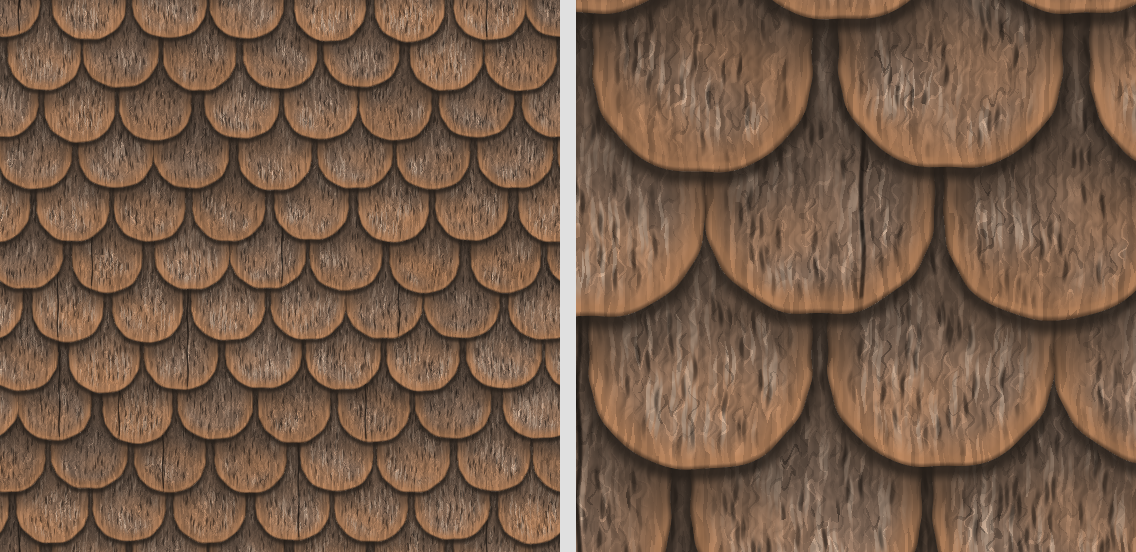
Left, the full canvas; right, a detail of the centre.
Reproduce this texture procedurally as a WebGL 1 fragment shader.

```glsl
precision highp float;
uniform vec2 u_resolution;

const float COLS = 7.0;
const float ROWS = 11.0;
const float ROW_HEIGHT = 0.626;   // in column widths
const float STAGGER = 6.0 / 11.0; // sideways step per row, closes after all rows
const float FIRST_CENTRE = 0.62;
const float LIFT = 0.21;          // lowest tip above the bottom, in rows
const float HALF_WIDTH = 0.442;
const float CORNER = 0.42;
const vec2 JITTER = vec2(0.11, 0.12);
const float SHADOW_DROP = 0.03;
const float SHADOW_REACH = 0.3;
const vec3 ORANGE = vec3(0.63, 0.455, 0.325);
const vec3 BROWN = vec3(0.515, 0.415, 0.345);
const vec3 UMBER = vec3(0.385, 0.32, 0.275);
const vec3 SILVER = vec3(0.68, 0.595, 0.52);
const vec3 RIM = vec3(0.69, 0.495, 0.345);
const vec3 SHADE = vec3(0.14, 0.115, 0.095);

vec2 hash2(vec2 p) {
  return fract(sin(vec2(dot(p, vec2(127.1, 311.7)), dot(p, vec2(269.5, 183.3)))) * 43758.5);
}

// Cellular noise: distance to the nearest point and a random value for its cell
vec2 cells(vec2 p) {
  vec2 nearest = vec2(9.0, 0.0);
  for (int j = -1; j <= 1; j++) {
    for (int i = -1; i <= 1; i++) {
      vec2 cell = floor(p) + vec2(float(i), float(j));
      vec2 h = hash2(cell);
      float d = length(cell + h - p);
      if (d < nearest.x) nearest = vec2(d, fract(h.x * 7.3 + h.y * 5.1));
    }
  }
  return nearest;
}

// Straight-sided shingle with a round lower end; q starts at its tip
float shingle(vec2 q, vec2 seed) {
  float w = HALF_WIDTH + 0.04 * seed.x;
  vec2 corner = max(vec2(abs(q.x) - w + CORNER, CORNER - q.y), 0.0);
  float wobble = 0.004 * sin(q.x * 21.0 + seed.y * 40.0) + 0.003 * sin(q.y * 37.0 + seed.x * 50.0);
  return length(corner) - CORNER + wobble;
}

vec3 wood(vec2 q, float d, vec2 seed) {
  vec2 s = q + seed * 23.0;
  s.x += 0.008 * sin(s.y * 9.0) + 0.003 * sin(s.y * 41.0 + s.x * 30.0);
  vec2 fibre = cells(s * vec2(48.0, 5.0));
  vec2 crack = cells(s * vec2(30.0, 6.0) + 7.0);
  vec2 chip = s * vec2(22.0, 9.0) + 0.35 * sin(s.yx * vec2(61.0, 83.0));
  vec2 chipHere = cells(chip);
  vec2 relief = chipHere - cells(chip + vec2(0.22, -0.2));
  float grain = sin(s.x * 113.0 + 2.0 * sin(s.y * 5.0)) * sin(s.x * 47.0 + s.y * 2.0);
  float blotch = 0.5 + 0.27 * sin(s.x * 8.0 + 2.0 * sin(s.y * 6.0))
               + 0.23 * sin(s.y * 11.0 + s.x * 5.0);
  float inner = smoothstep(0.03, 0.17, -d);
  float upper = smoothstep(0.2, 0.8, q.y);

  // Warm edge fading into weathered boards
  vec3 col = mix(ORANGE, BROWN, inner * clamp(0.25 + 0.7 * blotch + 0.7 * (seed.x - 0.5), 0.0, 1.0));
  col = mix(col, UMBER, 0.75 * upper);
  col *= 0.93 + 0.14 * seed.y;
  col *= 0.86 + 0.24 * fibre.y + 0.06 * grain;

  // Bleached fibres, ragged chips and upright cracks
  float worn = inner * smoothstep(0.2, 0.8, blotch + 0.8 * (seed.y - 0.5));
  float streak = smoothstep(0.55, 0.7, fibre.y) * (1.0 - smoothstep(0.3, 0.6, fibre.x));
  col = mix(col, SILVER, 0.7 * worn * streak * (1.0 - 0.4 * upper));
  col *= 1.0 + inner * (0.25 * relief.x + 0.38 * relief.y * (0.4 + 0.6 * blotch));
  float slit = smoothstep(0.6, 0.75, crack.y) * (1.0 - smoothstep(0.12, 0.45, crack.x));
  col *= 1.0 - 0.42 * slit * (0.3 + 0.7 * inner);

  // Long split in some shingles
  float splitX = (seed.x - 0.5) * 0.5 + 0.006 * sin(q.y * 13.0 + seed.y * 9.0);
  float split = 1.0 - smoothstep(0.003, 0.015, abs(q.x - splitX));
  col *= 1.0 - 0.6 * split * step(0.75, fract(seed.x * 5.0 + seed.y * 3.0));

  // Lit rim with a dark underside
  float rim = smoothstep(-0.055, -0.035, d) * (1.0 - smoothstep(0.3, 0.6, q.y));
  col = mix(col, RIM * (0.85 + 0.2 * fibre.y), 0.55 * rim);
  return col * mix(1.0, 0.6, smoothstep(-0.022, 0.0, d));
}

void main() {
  vec2 p = gl_FragCoord.xy / u_resolution * vec2(COLS, ROWS);
  float pixel = COLS / u_resolution.x;
  float light = 0.3;
  vec2 topQ = vec2(0.0);
  vec2 topSeed = vec2(0.0);
  float topD = 0.0;

  // Stack rows from the lowest layer up, each shading those beneath
  for (int k = -2; k <= 1; k++) {
    float row = floor(p.y - LIFT) + float(k);
    float rowId = mod(row, ROWS);
    float shift = fract(FIRST_CENTRE + rowId * STAGGER);
    float d = 9.0;
    vec2 q = vec2(0.0);
    vec2 seed = vec2(0.0);
    for (int i = -1; i <= 1; i++) {
      float column = floor(p.x - shift + 0.5) + float(i);
      vec2 h = hash2(vec2(mod(column, COLS), rowId) + 3.0);
      vec2 local = p - vec2(column + shift, row + LIFT) - JITTER * (h.yx - 0.5);
      local.y *= ROW_HEIGHT;
      float dist = shingle(local, h);
      if (dist < d) { d = dist; q = local; seed = h; }
    }
    float drop = shingle(q + vec2(0.0, SHADOW_DROP), seed);
    float shadow = mix(0.3, 1.0, smoothstep(-0.01, 0.05, drop))
                 * mix(0.65, 1.0, smoothstep(0.0, SHADOW_REACH, drop));
    light = mix(light * shadow, 1.0, clamp(0.5 - d / pixel, 0.0, 1.0));
    if (d < 0.0) { topQ = q; topSeed = seed; topD = d; }
  }
  gl_FragColor = vec4(clamp(mix(SHADE, wood(topQ, topD, topSeed), light), 0.0, 1.0), 1.0);
}
```
